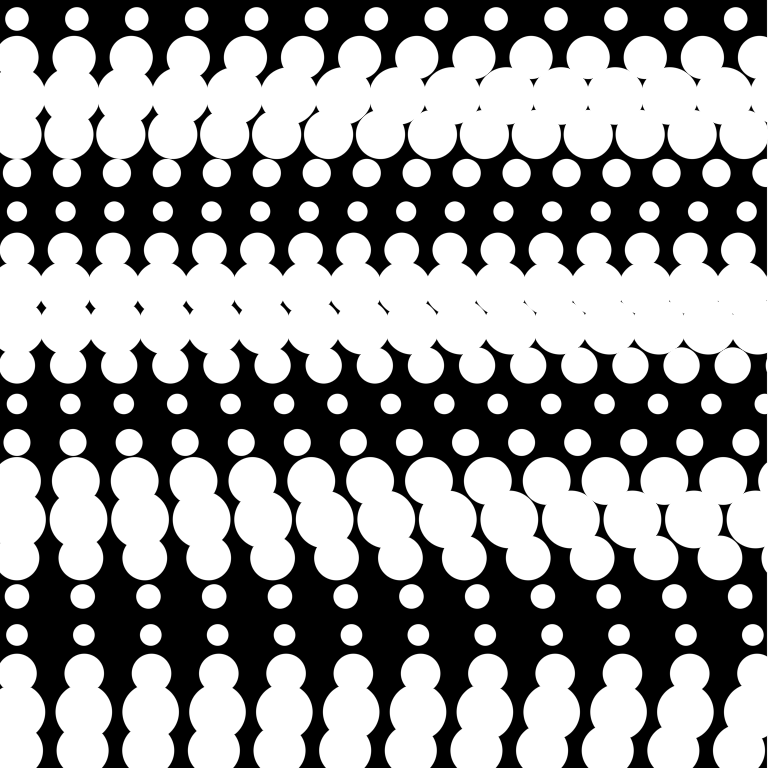
Reproduce this pattern procedurally as a WebGL 2 fragment shader.

```glsl
#version 300 es
precision highp float;

uniform vec2 u_resolution;
out vec4 fragColor;

// Signed distance to the nearest dot of one row; rows count downward from the top
float dotRow(vec2 p, float row) {
    float phase = 0.2915 * (row - 0.8);
    float spacing = 0.0751 - 0.0125 * sin(phase);
    float radius = 0.02526 + 0.01237 * sin(4.0 * phase);
    float x = p.x - 0.0221;
    x -= spacing * round(x / spacing);
    return length(vec2(x, p.y - 0.0247 - 0.05013 * row)) - radius;
}

void main() {
    vec2 p = gl_FragCoord.xy / u_resolution;
    p.y = 1.0 - p.y;
    float pixel = 1.0 / min(u_resolution.x, u_resolution.y);

    // Union of the dots in the nearest rows
    float nearestRow = round((p.y - 0.0247) / 0.05013);
    float dist = 1.0;
    for (float i = -1.0; i <= 1.0; i++) {
        dist = min(dist, dotRow(p, nearestRow + i));
    }

    // Thin light margin on the right edge
    dist = min(dist, 0.9987 - p.x);

    float ink = 1.0 - smoothstep(-0.7 * pixel, 0.7 * pixel, dist);
    fragColor = vec4(vec3(ink), 1.0);
}
```
